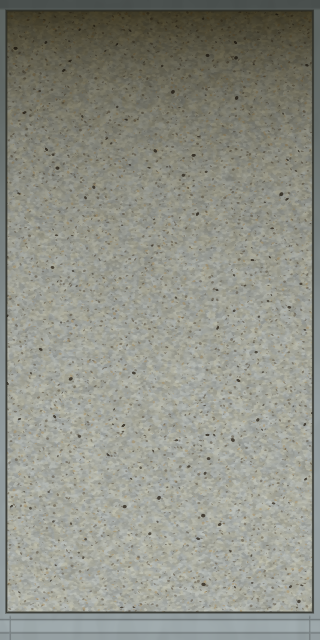
Reproduce this texture procedurally as a Shadertoy shader.

```glsl
// Speckled stone panel, shaded towards the top, set in a grey-blue metal frame.

// Lengths are in canvas widths; the canvas is 1 wide and 2 high.
const vec2 PANEL_MIN = vec2(0.021, 0.087);
const vec2 PANEL_MAX = vec2(0.977, 1.966);
const vec3 STONE_LIT = vec3(0.668, 0.678, 0.643);
const vec3 SHADE_DROP = vec3(0.43, 0.46, 0.50);
const float SHADE_DEPTH = 0.40;
const vec3 FRAME_LIT = vec3(0.58, 0.62, 0.63);
const vec3 FRAME_SHADED = vec3(0.37, 0.40, 0.39);
const vec3 GAP_COLOR = vec3(0.15, 0.15, 0.12);
const vec3 DARK_CHIP = vec3(0.34, 0.29, 0.22);
const vec3 OCHRE_CHIP = vec3(0.74, 0.63, 0.44);
const vec3 GREY_CHIP = vec3(0.72, 0.73, 0.71);
const float GRAIN_CONTRAST = 0.17;

vec3 hash3(vec2 p) {
    vec3 q = fract(p.xyx * vec3(0.1031, 0.1030, 0.0973));
    q += dot(q, q.yxz + 33.33);
    return fract((q.xxy + q.yzz) * q.zyx);
}

// Soft cellular noise: blended random tones of nearby cells, centred on zero.
float cellTone(vec2 p) {
    vec2 cell = floor(p);
    float sum = 0.0, weight = 0.0;
    for (int y = -1; y <= 1; y++)
    for (int x = -1; x <= 1; x++) {
        vec2 id = cell + vec2(x, y);
        vec3 h = hash3(id);
        vec2 d = p - id - h.xy;
        float w = exp(-7.0 * dot(d, d));
        sum += w * (h.z - 0.5);
        weight += w;
    }
    return sum / weight;
}

// Coverage of scattered elliptical chips; radius is in cells.
float chips(vec2 uv, float density, float share, float radius, float seed) {
    vec2 p = uv * density;
    vec2 cell = floor(p);
    float blur = density / iResolution.x * 0.7;
    float cover = 0.0;
    for (int y = -1; y <= 1; y++)
    for (int x = -1; x <= 1; x++) {
        vec2 id = cell + vec2(x, y);
        vec3 place = hash3(id + seed);
        vec3 form = hash3(id + seed + 71.7);
        float angle = (form.x - 0.5) * 2.2;
        float c = cos(angle), s = sin(angle);
        vec2 d = mat2(c, -s, s, c) * (p - id - place.xy);
        d.y *= mix(1.1, 2.0, form.y);
        float r = radius * mix(0.55, 1.25, form.z * form.z);
        float chip = 1.0 - smoothstep(r - blur, r + blur, length(d));
        cover = max(cover, chip * step(place.z, share) * mix(0.5, 1.0, form.z));
    }
    return cover;
}

// Smooth line of given half width around distance zero.
float line(float d, float halfWidth) {
    float aa = 0.8 / iResolution.x;
    return 1.0 - smoothstep(halfWidth - aa, halfWidth + aa, abs(d));
}

vec3 stone(vec2 uv) {
    // Shade falls off exponentially below the upper edge.
    float shade = exp((uv.y - PANEL_MAX.y) / SHADE_DEPTH);
    float cloud = sin(uv.x * 9.0 + sin(uv.y * 7.0)) * sin(uv.y * 11.0 + uv.x * 4.0);
    vec3 base = STONE_LIT - SHADE_DROP * shade;
    vec3 light = base / STONE_LIT;

    // Fine aggregate, slightly stretched sideways.
    float grain = cellTone(uv * vec2(105.0, 150.0))
                + 0.5 * cellTone(uv * vec2(48.0, 62.0) + 19.0);
    vec3 col = base * (1.0 + GRAIN_CONTRAST * grain + 0.012 * cloud);
    float warmth = cellTone(uv * 65.0 + 43.0);
    col *= 1.0 + warmth * vec3(0.03, 0.0, -0.08);

    // Pale, ochre and dark chips.
    col = mix(col, GREY_CHIP * light, 0.45 * chips(uv, 60.0, 0.35, 0.28, 5.0));
    col = mix(col, OCHRE_CHIP * light * 0.92, 0.55 * chips(uv, 48.0, 0.30, 0.20, 23.0));
    col = mix(col, DARK_CHIP * light, 0.50 * chips(uv, 62.0, 0.40, 0.24, 37.0));
    col = mix(col, DARK_CHIP * light * 0.6, 0.85 * chips(uv, 26.0, 0.18, 0.14, 59.0));
    return col;
}

vec3 frame(vec2 uv) {
    vec3 col = mix(FRAME_LIT, FRAME_SHADED, smoothstep(0.5, 1.95, uv.y));
    col *= 1.0 + 0.04 * cellTone(uv * vec2(30.0, 12.0));
    // Top bar and seams of the bottom rail.
    col *= 1.0 - 0.22 * smoothstep(PANEL_MAX.y, PANEL_MAX.y + 0.012, uv.y);
    float rail = 1.0 - smoothstep(0.07, 0.08, uv.y);
    float seams = max(line(uv.y - 0.064, 0.002), line(uv.y - 0.022, 0.002));
    float joints = line(abs(uv.x - 0.5) - 0.468, 0.002);
    col *= 1.0 - rail * 0.22 * max(seams, joints);
    col *= 1.0 + rail * 0.07 * line(uv.y - 0.043, 0.016);
    return col;
}

void mainImage(out vec4 fragColor, in vec2 fragCoord) {
    vec2 uv = fragCoord / iResolution.xy * vec2(1.0, 2.0);
    vec2 q = abs(uv - 0.5 * (PANEL_MIN + PANEL_MAX)) - 0.5 * (PANEL_MAX - PANEL_MIN);
    float edge = max(q.x, q.y);
    float aa = 0.8 / iResolution.x;
    vec3 col = mix(stone(uv), frame(uv), smoothstep(-aa, aa, edge));
    // Dark gap between panel and frame.
    col = mix(col, GAP_COLOR, 0.8 * line(edge - 0.001, 0.003));
    fragColor = vec4(clamp(col, 0.0, 1.0), 1.0);
}
```
